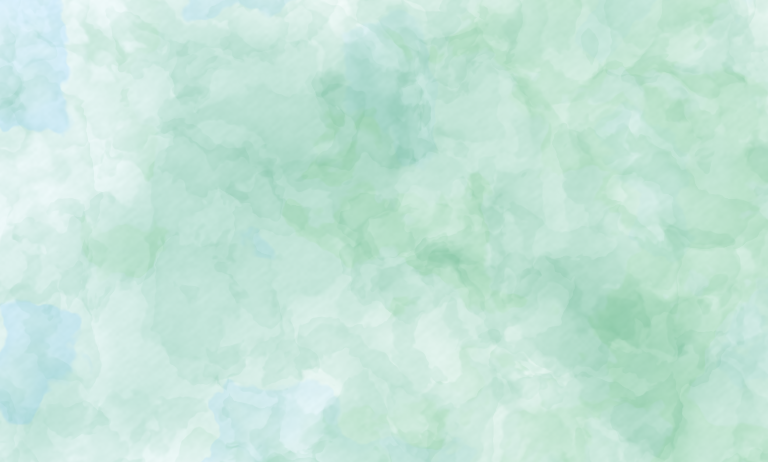
This texture is drawn by a WebGL 1 fragment shader. Its source:

```glsl
precision highp float;
// Mint watercolour washes with blue and leaf-green blooms on fine paper.

uniform vec2 u_resolution;

#define CLOUD_SCALE 2.3
#define CLOUD_STRENGTH 0.95
#define WASH_LAYERS 7
#define WASH_STRENGTH 0.105
#define WASH_EDGE 0.03
#define BASE_DENSITY 0.59
#define CORNER_FADE 0.85
#define BLUE_AMOUNT 0.55
#define GREEN_AMOUNT 0.50
#define GRAIN_SCALE 130.0
#define GRAIN_STRENGTH 0.028

const vec3 PAPER = vec3(0.945, 0.980, 0.968);
const vec3 MINT = vec3(0.765, 0.898, 0.845);
const vec3 JADE = vec3(0.545, 0.785, 0.680);
const vec3 BLUE_TINT = vec3(0.83, 0.93, 1.03);
const vec3 GREEN_TINT = vec3(0.91, 0.98, 0.88);

float hash(vec2 p) {
    return fract(sin(dot(p, vec2(127.1, 311.7))) * 43758.5453);
}

float noise(vec2 p) {
    vec2 cell = floor(p);
    vec2 f = fract(p);
    f = f * f * f * (f * (f * 6.0 - 15.0) + 10.0);
    float low = mix(hash(cell), hash(cell + vec2(1.0, 0.0)), f.x);
    float high = mix(hash(cell + vec2(0.0, 1.0)), hash(cell + vec2(1.0)), f.x);
    return mix(low, high, f.y);
}

// Five rotated octaves, normalised to 0..1
float fbm(vec2 p) {
    float sum = 0.0;
    float weight = 0.516;
    for (int i = 0; i < 5; i++) {
        sum += weight * noise(p);
        p = mat2(1.6, 1.2, -1.2, 1.6) * p + 7.3;
        weight *= 0.5;
    }
    return sum;
}

// A stain with a crisp rim that thins out inwards
float stain(float field, float level) {
    float inside = smoothstep(0.0, WASH_EDGE, field - level);
    return inside * mix(1.0, 0.45, smoothstep(0.0, 0.22, field - level));
}

// Overlapping translucent stains, centred near zero
float washes(vec2 p) {
    float sum = 0.0;
    for (int i = 0; i < WASH_LAYERS; i++) {
        float k = float(i);
        vec2 offset = vec2(13.7, 5.9) * (k + 1.0);
        float field = fbm(p * (2.4 + 0.8 * k) + offset);
        sum += stain(field, 0.50 + 0.012 * k) - 0.35;
    }
    return sum * WASH_STRENGTH;
}

// Soft mottling with slanted fibres
float paperGrain(vec2 p) {
    vec2 slant = mat2(0.8, -0.6, 0.6, 0.8) * p;
    float fibre = noise(slant * GRAIN_SCALE * vec2(0.35, 0.9));
    float tooth = noise(p * GRAIN_SCALE + 31.0);
    return 0.6 * fibre + 0.4 * tooth - 0.5;
}

void main() {
    vec2 uv = gl_FragCoord.xy / u_resolution;
    vec2 p = gl_FragCoord.xy / u_resolution.y;

    // Ragged displacement shared by the pigment fields
    vec2 ragged = vec2(fbm(p * 7.0 + 3.1), fbm(p * 7.0 + 19.4)) - 0.5;
    vec2 q = p + 0.09 * ragged;

    // Pigment gathers in the middle and lower right
    vec2 fromCentre = (uv - vec2(0.61, 0.38)) * vec2(1.0, 0.9);
    float density = BASE_DENSITY - CORNER_FADE * dot(fromCentre, fromCentre);
    density += CLOUD_STRENGTH * (fbm(q * CLOUD_SCALE + 4.7) - 0.5);
    density += washes(q);
    density = clamp(density, 0.0, 1.1);

    vec3 colour = mix(PAPER, MINT, smoothstep(0.0, 0.5, density) * 0.4 + min(density, 0.5) * 1.2);
    colour = mix(colour, JADE, max(density - 0.5, 0.0) * 1.7);

    // Cool cast on the left, then scattered blue and green blooms
    float cool = 1.0 - smoothstep(0.0, 0.7, uv.x);
    float blue = stain(fbm(q * 3.6 + 41.0), 0.60 - 0.07 * cool);
    float green = stain(fbm(q * 4.2 + 67.0), 0.61 - 0.04 * (1.0 - cool));
    colour *= mix(vec3(1.0), BLUE_TINT, 0.13 * cool + BLUE_AMOUNT * blue * (0.3 + 0.7 * cool));
    colour *= mix(vec3(1.0), GREEN_TINT, GREEN_AMOUNT * green * smoothstep(0.1, 0.6, density));

    colour += GRAIN_STRENGTH * paperGrain(p) * vec3(1.1, 0.8, 0.95);
    gl_FragColor = vec4(clamp(colour, 0.0, 1.0), 1.0);
}
```
